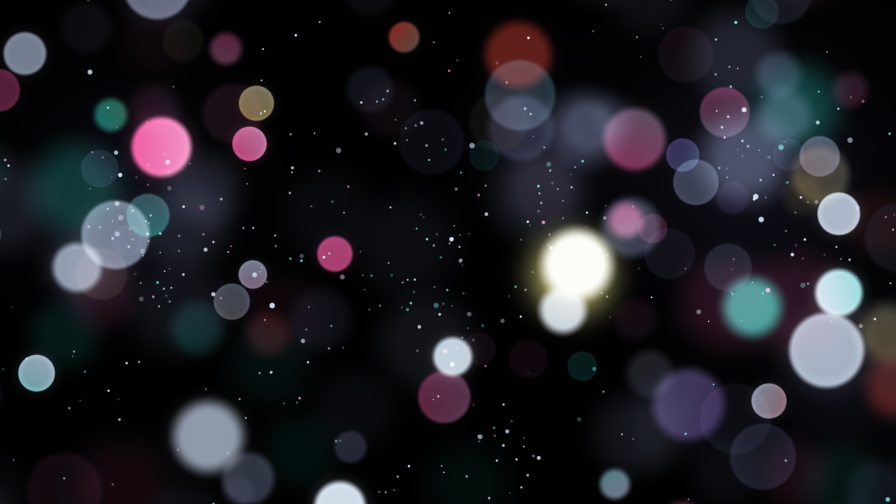
Reproduce this background procedurally as a WebGL 2 fragment shader.

```glsl
#version 300 es
precision highp float;

#define MIN_RADIUS 0.028
#define MAX_RADIUS 0.074
#define DIM_LEVEL 0.07
#define BRIGHT_LEVEL 1.02
#define BLOOM 0.20
#define FLARE_POS vec2(1.145, 0.475)
#define FLARE_RADIUS 0.068
#define HALO_RADIUS 0.16
#define SPECK_AMOUNT 0.50

uniform vec2 u_resolution;
out vec4 fragColor;

// Integer hash: three random values per cell and seed
vec3 hash3(vec2 cell, int seed) {
    uvec3 v = uvec3(ivec3(ivec2(cell) + 64, seed));
    v = v * 1664525u + 1013904223u;
    v.x += v.y * v.z; v.y += v.z * v.x; v.z += v.x * v.y;
    v ^= v >> 16u;
    v.x += v.y * v.z; v.y += v.z * v.x; v.z += v.x * v.y;
    return vec3(v >> 8u) / 16777216.0;
}

float valueNoise(vec2 p) {
    vec2 i = floor(p), f = fract(p);
    f = f * f * (3.0 - 2.0 * f);
    float low = mix(hash3(i, 90).x, hash3(i + vec2(1, 0), 90).x, f.x);
    float high = mix(hash3(i + vec2(0, 1), 90).x, hash3(i + vec2(1, 1), 90).x, f.x);
    return mix(low, high, f.y);
}

float blob(vec2 p, vec2 center, float size) {
    vec2 d = (p - center) / size;
    return exp(-dot(d, d));
}

// Where the lights gather
float lightDensity(vec2 p) {
    return min(1.0, blob(p, vec2(1.50, 0.66), 0.23) + 0.9 * blob(p, vec2(1.08, 0.70), 0.11)
        + 0.8 * blob(p, vec2(0.25, 0.62), 0.18) + 0.9 * blob(p, vec2(1.67, 0.25), 0.13));
}

// Where the dust gathers
float dustDensity(vec2 p) {
    float clouds = blob(p, vec2(1.02, 0.66), 0.27) + 0.8 * blob(p, vec2(0.32, 0.55), 0.20)
        + 0.6 * blob(p, vec2(0.95, 0.15), 0.24) + 0.7 * blob(p, vec2(1.62, 0.62), 0.18);
    return (0.08 + clouds) * smoothstep(0.10, 0.85, valueNoise(p * 9.0));
}

vec3 screenBlend(vec3 a, vec3 b) {
    return 1.0 - (1.0 - a) * (1.0 - min(b, 1.0));
}

float disc(float dist, float radius, float blur) {
    return 1.0 - smoothstep(radius - blur, radius + blur, dist);
}

// Strong lights lean to white and teal
vec3 lightTint(float pick, float level) {
    pick *= mix(1.0, 0.72, smoothstep(0.4, 0.8, level));
    if (pick < 0.54) return mix(vec3(0.48, 0.56, 0.98), vec3(0.92, 0.98, 1.0), sqrt(min(level, 1.0)));
    if (pick < 0.66) return vec3(0.16, 0.88, 0.80);
    if (pick < 0.82) return vec3(0.88, 0.32, 0.58);
    if (pick < 0.88) return vec3(0.92, 0.28, 0.22);
    if (pick < 0.94) return vec3(0.76, 0.66, 0.38);
    return vec3(0.55, 0.42, 0.82);
}

// Out-of-focus lights, one candidate per cell
vec3 addLights(vec3 color, vec2 p, float cellSize, int seed, float pixel) {
    for (int k = 0; k < 9; k++) {
        vec2 cell = floor(p / cellSize) + vec2(k % 3 - 1, k / 3 - 1);
        vec3 place = hash3(cell, seed), look = hash3(cell, seed + 1), shape = hash3(cell, seed + 2);
        vec2 center = (cell + place.xy) * cellSize;
        float density = lightDensity(center);
        if (place.z > mix(0.36, 0.92, density)) continue;

        float radius = mix(MIN_RADIUS, MAX_RADIUS, shape.x);
        float blur = max(radius * mix(0.05, 0.5, shape.y * shape.y), pixel);
        float level = mix(DIM_LEVEL, BRIGHT_LEVEL, pow(look.x, mix(3.0, 0.95, density)));
        vec2 offset = p - center;
        float dist = length(offset);

        // Tint drifts across the disc; sharp discs carry a faint rim
        float angle = 6.2832 * shape.z;
        float drift = 0.5 + 0.5 * dot(offset, vec2(cos(angle), sin(angle))) / radius;
        vec3 tint = mix(lightTint(look.y, level), lightTint(look.z, level), 0.35 * clamp(drift, 0.0, 1.0));
        float rim = smoothstep(0.65, 0.98, dist / radius) * (1.0 - shape.y);
        float bloom = BLOOM * level * (1.0 - smoothstep(0.6 * radius, 1.6 * radius, dist));
        color = screenBlend(color, tint * level * (disc(dist, radius, blur) * (0.90 + 0.16 * rim) + bloom));
    }
    return color;
}

// Wide blurred glows inside the clusters
vec3 addGlows(vec3 color, vec2 p, float cellSize, int seed) {
    for (int k = 0; k < 9; k++) {
        vec2 cell = floor(p / cellSize) + vec2(k % 3 - 1, k / 3 - 1);
        vec3 place = hash3(cell, seed), look = hash3(cell, seed + 1);
        vec2 center = (cell + place.xy) * cellSize;
        float level = mix(0.10, 0.42, lightDensity(center)) * mix(0.4, 1.0, look.x);
        if (place.z > 0.3 + 0.6 * lightDensity(center)) continue;
        float radius = cellSize * mix(0.40, 0.62, look.z);
        color = screenBlend(color, lightTint(look.y * 0.85, 0.25) * level * disc(length(p - center), radius, 0.55 * radius));
    }
    return color;
}

// Small sharp dust
vec3 addSpecks(vec3 color, vec2 p, float cellSize, float size, int seed, float pixel) {
    vec2 home = floor(p / cellSize);
    for (int k = 0; k < 9; k++) {
        vec2 cell = home + vec2(k % 3 - 1, k / 3 - 1);
        vec3 place = hash3(cell, seed), look = hash3(cell, seed + 1);
        vec2 center = (cell + place.xy) * cellSize;
        if (place.z > SPECK_AMOUNT * dustDensity(center)) continue;
        float radius = size * mix(0.6, 1.3, look.x);
        vec3 tint = mix(lightTint(look.y, 0.7), vec3(0.85, 0.93, 1.0), 0.35);
        float level = mix(0.25, 1.0, look.z);
        color = screenBlend(color, tint * level * disc(length(p - center), radius, 0.6 * pixel + 0.0006));
    }
    return color;
}

void main() {
    vec2 p = gl_FragCoord.xy / u_resolution.y;
    float pixel = 1.0 / u_resolution.y;

    // Night, glows, then lights
    vec3 color = vec3(0.004, 0.004, 0.008) + vec3(0.05, 0.05, 0.085) * lightDensity(p);
    color = addGlows(color, p, 0.15, 23);
    color = addLights(color, p, 0.125, 11, pixel);
    color = addLights(color, p, 0.180, 37, pixel);

    // White flare with an olive halo
    float dist = length(p - FLARE_POS + vec2(0.01, 0.02));
    float halo = 1.0 - smoothstep(0.2 * HALO_RADIUS, HALO_RADIUS, dist);
    color = screenBlend(color, vec3(0.48, 0.46, 0.27) * halo * halo * 1.3);
    color = screenBlend(color, vec3(0.97, 0.98, 0.95) * disc(length(p - FLARE_POS), FLARE_RADIUS, 0.018));
    float lowerDist = length(p - FLARE_POS + vec2(0.028, 0.09));
    color = screenBlend(color, vec3(0.78, 0.82, 0.86) * disc(lowerDist, 0.66 * FLARE_RADIUS, 0.012));

    color = addSpecks(color, p, 0.021, 0.0020, 61, pixel);
    color = addSpecks(color, p, 0.047, 0.0042, 73, pixel);
    fragColor = vec4(color, 1.0);
}
```
